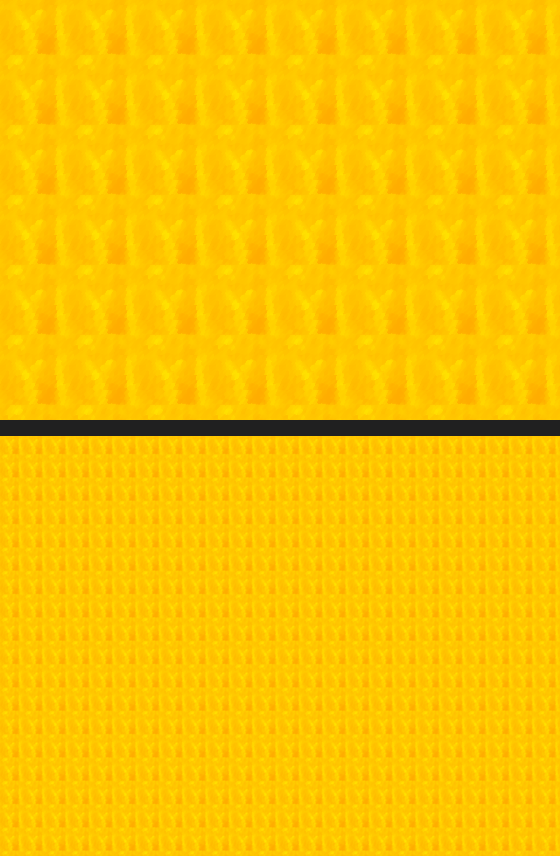
Top, the tile; bottom, the same tile 3 across and 3 down.
Reproduce this pattern procedurally as a WebGL 1 fragment shader.

```glsl
precision highp float;
// Sunny yellow painted plaster: one square tile of brushed light and dark
// patches, repeated 8 across and 6 down. Steep slanted dabs from a wrapped
// cell grid break up streaks, blots and upright gradient noise.

uniform vec2 u_resolution;

vec2 hash2(vec2 p) {
  return fract(sin(vec2(dot(p, vec2(127.1, 311.7)), dot(p, vec2(269.5, 183.3)))) * 43758.5);
}

float cornerSlope(vec2 cell, vec2 offset, vec2 period) {
  return dot(hash2(mod(cell, period)) * 2.0 - 1.0, offset);
}

// Gradient noise that wraps after a whole number of cells per tile
float gradientNoise(vec2 p, vec2 period) {
  p *= period;
  vec2 i = floor(p), f = fract(p);
  vec2 w = f * f * f * (f * (f * 6.0 - 15.0) + 10.0);
  vec2 e = vec2(1.0, 0.0);
  float low = mix(cornerSlope(i, f, period), cornerSlope(i + e, f - e, period), w.x);
  float high = mix(cornerSlope(i + e.yx, f - e.yx, period), cornerSlope(i + 1.0, f - 1.0, period), w.x);
  return mix(low, high, w.y);
}

// Shift from p to the centre of its slanted dab (xy) and the dab's shade (z)
vec3 brushDab(vec2 p) {
  vec2 grid = vec2(20.0, 14.0);
  vec2 q = vec2(p.x - 0.5 * p.y, p.y) * grid;
  vec2 cell = floor(q);
  vec3 sum = vec3(0.0);
  float total = 0.0;
  for (int y = -1; y <= 1; y++) {
    for (int x = -1; x <= 1; x++) {
      vec2 c = cell + vec2(float(x), float(y));
      vec2 h = hash2(mod(c, vec2(10.0, 14.0)));
      vec2 d = c + 0.1 + 0.8 * h - q;
      float weight = exp(-30.0 * dot(d, d)) + 1e-8;
      sum += vec3(d / grid, fract(h.x * 7.0 + h.y * 5.0) - 0.5) * weight;
      total += weight;
    }
  }
  sum /= total;
  return vec3(sum.x + 0.5 * sum.y, sum.yz);
}

// Soft streak between a and b, wrapped around its middle
float streak(vec2 p, vec2 a, vec2 b, float width) {
  vec2 mid = (a + b) * 0.5, axis = (b - a) * 0.5;
  vec2 d = fract(p - mid + 0.5) - 0.5;
  float along = clamp(dot(d, axis) / dot(axis, axis), -1.0, 1.0);
  return 1.0 - smoothstep(width * 0.45, width, length(d - axis * along));
}

// Green level of the paint; red is full and blue is empty
float paintTone(vec2 p) {
  float tone = 0.775;
  tone += 0.060 * gradientNoise(p, vec2(5.0, 2.0));
  tone += 0.055 * gradientNoise(p + 0.37, vec2(11.0, 6.0));

  // Shadow patch with crisp lower and right edges
  vec2 t = fract(p);
  float shadow = smoothstep(0.47, 0.60, t.x) * (1.0 - smoothstep(0.78, 0.82, t.x));
  shadow *= smoothstep(0.23, 0.26, t.y) * (1.0 - smoothstep(0.35, 0.85, t.y));
  tone -= 0.070 * shadow;
  tone -= 0.022 * streak(p, vec2(0.10, 0.75), vec2(0.14, 0.45), 0.16);
  tone -= 0.022 * streak(p, vec2(0.68, 0.95), vec2(0.76, 0.88), 0.12);

  // Pale brushed streaks and blots
  tone += 0.050 * streak(p, vec2(0.27, 0.84), vec2(0.38, 0.64), 0.065);
  tone += 0.046 * streak(p, vec2(0.38, 0.64), vec2(0.46, 0.30), 0.10);
  tone += 0.058 * streak(p, vec2(0.48, 0.73), vec2(0.55, 0.81), 0.060);
  tone += 0.046 * streak(p, vec2(0.83, 0.84), vec2(0.86, 0.52), 0.065);
  tone += 0.042 * streak(p, vec2(0.86, 0.50), vec2(0.94, 0.24), 0.085);
  tone += 0.068 * streak(p, vec2(0.14, 0.10), vec2(0.26, 0.17), 0.10);
  tone += 0.040 * streak(p, vec2(0.27, 0.12), vec2(0.31, 0.05), 0.07);
  tone += 0.028 * streak(p, vec2(0.65, 0.15), vec2(0.74, 0.09), 0.09);
  return tone;
}

void main() {
  vec2 p = gl_FragCoord.xy / u_resolution * vec2(8.0, 6.0);
  vec3 dab = brushDab(p);
  float tone = paintTone(p + 0.65 * dab.xy) + 0.018 * dab.z;

  // Fine slanted bristle grain
  tone += 0.018 * gradientNoise(vec2(p.x - p.y, p.y), vec2(24.0, 10.0));
  gl_FragColor = vec4(1.0, clamp(tone, 0.68, 0.88), 0.0, 1.0);
}
```
